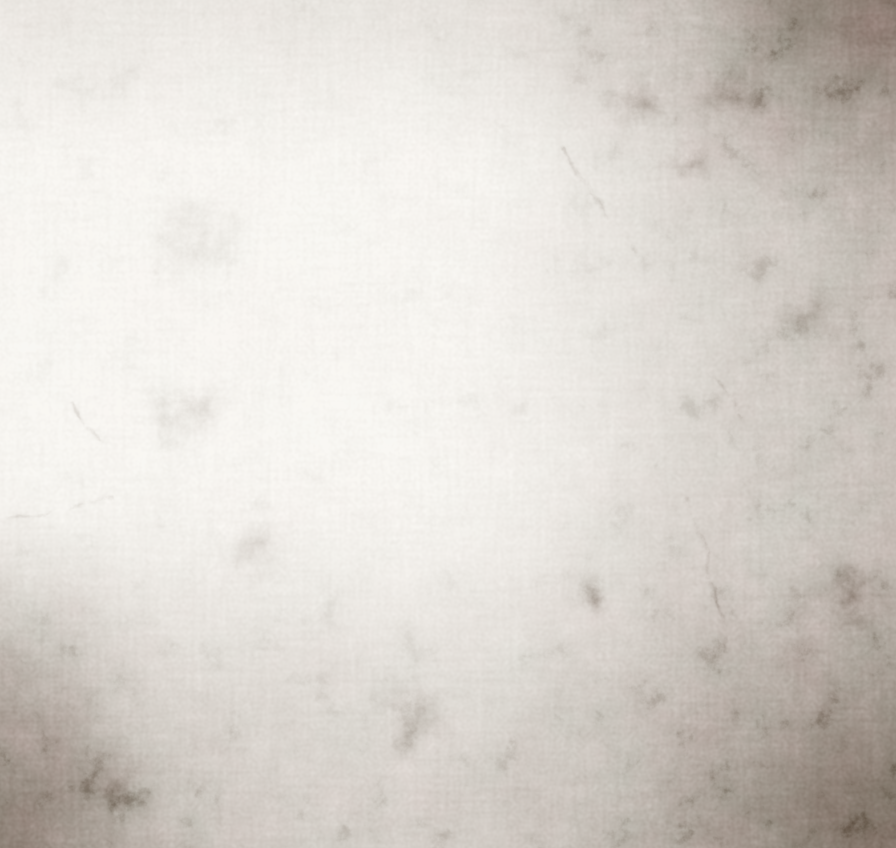
Write a Shadertoy shader that draws this texture.

```glsl
// Aged pale plaster: a bright centre-left field that dirties toward the right,
// the bottom and the corners. Smooth falloffs set the light; gradient noise adds
// mottling, blots, cloth-like fibres and grain; a few hairline scratches cross it.

const float BASE_TONE = 0.968;      // tone of the clean area
const float RIGHT_DIRT = 0.19;
const float BOTTOM_DIRT = 0.15;
const float TOP_DIRT = 0.08;
const float LEFT_DIRT = 0.11;
const float CORNER_RADIUS = 0.20;
const vec4 CORNER_DIRT = vec4(0.15, 0.13, 0.0, 0.18); // BL, BR, TL, TR
const float MOTTLE = 0.13;
const float FIBRE = 0.022;
const float GRAIN = 0.035;
const float TINT = 0.022;           // pink to green drift
const float SCRATCH_WIDTH = 0.0025;

// Blots: centre x, centre y, radius, strength
const vec4 BLOTS[11] = vec4[11](
    vec4(0.21, 0.52, 0.030, 0.09), vec4(0.46, 0.16, 0.030, 0.15),
    vec4(0.13, 0.07, 0.022, 0.16), vec4(0.28, 0.35, 0.030, 0.07),
    vec4(0.22, 0.72, 0.035, 0.06), vec4(0.71, 0.88, 0.022, 0.13),
    vec4(0.81, 0.89, 0.030, 0.13), vec4(0.66, 0.29, 0.014, 0.16),
    vec4(0.90, 0.63, 0.028, 0.11), vec4(0.95, 0.30, 0.032, 0.13),
    vec4(0.775, 0.81, 0.016, 0.12));

// Scratches: start xy, end xy
const vec4 SCRATCHES[5] = vec4[5](
    vec4(0.625, 0.82, 0.71, 0.705), vec4(0.79, 0.56, 0.83, 0.51),
    vec4(0.77, 0.41, 0.81, 0.23), vec4(0.08, 0.525, 0.11, 0.48),
    vec4(0.0, 0.385, 0.13, 0.415));

vec2 hashGradient(vec2 cell) {
    vec3 q = fract(vec3(cell.xyx) * vec3(0.1031, 0.1030, 0.0973));
    q += dot(q, q.yzx + 33.33);
    return 2.0 * fract((q.xx + q.yz) * q.zy) - 1.0;
}

// Gradient noise, roughly -0.7 to 0.7
float gradientNoise(vec2 p) {
    vec2 i = floor(p), f = fract(p);
    vec2 u = f * f * f * (f * (f * 6.0 - 15.0) + 10.0);
    float a = dot(hashGradient(i), f);
    float b = dot(hashGradient(i + vec2(1, 0)), f - vec2(1, 0));
    float c = dot(hashGradient(i + vec2(0, 1)), f - vec2(0, 1));
    float d = dot(hashGradient(i + vec2(1, 1)), f - vec2(1, 1));
    return mix(mix(a, b, u.x), mix(c, d, u.x), u.y);
}

float fbm(vec2 p) {
    float sum = 0.0, amplitude = 0.5;
    for (int i = 0; i < 5; i++) {
        sum += amplitude * gradientNoise(p);
        p = mat2(1.6, 1.2, -1.2, 1.6) * p + 17.3;
        amplitude *= 0.6;
    }
    return sum;
}

float segmentDistance(vec2 p, vec2 a, vec2 b) {
    vec2 ab = b - a;
    return length(p - a - ab * clamp(dot(p - a, ab) / dot(ab, ab), 0.0, 1.0));
}

// Broad darkening of the sides and corners
float edgeDirt(vec2 uv) {
    float dirt = RIGHT_DIRT * smoothstep(0.45, 1.05, uv.x);
    dirt += BOTTOM_DIRT * (1.0 - smoothstep(-0.05, 0.48, uv.y));
    dirt += TOP_DIRT * smoothstep(0.78, 1.03, uv.y) * mix(0.6, 1.0, uv.x);
    dirt += LEFT_DIRT * (1.0 - smoothstep(0.0, 0.2, uv.x)) * (1.0 - smoothstep(0.2, 0.42, uv.y));
    for (int i = 0; i < 4; i++) {
        vec2 d = (uv - vec2(i % 2, i / 2)) / CORNER_RADIUS;
        dirt += CORNER_DIRT[i] * exp(-dot(d, d));
    }
    return dirt;
}

float blotDirt(vec2 uv, vec2 warp, float patches) {
    float dirt = 0.0;
    for (int i = 0; i < 11; i++) {
        vec2 d = (uv + warp - BLOTS[i].xy) / BLOTS[i].z;
        dirt += BLOTS[i].w * exp(-dot(d, d));
    }
    return dirt * clamp(0.75 + 2.0 * patches, 0.2, 1.4);
}

float scratchDirt(vec2 uv, vec2 warp, float patches) {
    float dirt = 0.0;
    for (int i = 0; i < 5; i++) {
        float d = segmentDistance(uv + 0.4 * warp, SCRATCHES[i].xy, SCRATCHES[i].zw);
        dirt += 0.08 * exp(-d * d / (SCRATCH_WIDTH * SCRATCH_WIDTH));
    }
    return dirt * smoothstep(-0.2, 0.25, patches);
}

void mainImage(out vec4 fragColor, in vec2 fragCoord) {
    vec2 uv = fragCoord / iResolution.xy;
    vec2 p = uv * vec2(iResolution.x / iResolution.y, 1.0);
    float coarse = fbm(p * 7.0 + 3.0);
    float patches = fbm(p * 24.0 + 41.0);
    vec2 warp = 0.05 * vec2(fbm(p * 16.0 + 71.0), fbm(p * 16.0 + 93.0));

    // Dirt, with mottling that grows where the surface is already soiled
    float dirt = edgeDirt(uv + 0.6 * warp);
    float soil = 0.25 + smoothstep(0.0, 0.3, dirt);
    float specks = smoothstep(0.12, 0.42, patches + 0.3 * coarse);
    dirt += soil * (MOTTLE * (0.6 * coarse + 0.5 * patches) + 0.08 * specks);
    dirt += blotDirt(uv, warp, patches) + scratchDirt(uv, warp, patches);

    // Crossed fibres and fine grain
    float fibres = gradientNoise(p * vec2(160.0, 14.0)) + gradientNoise(p * vec2(14.0, 160.0));
    float grain = gradientNoise(p * 210.0) + 0.5 * gradientNoise(p * 110.0 + 9.0);
    float tone = BASE_TONE - dirt + (0.4 + 0.6 * soil) * (FIBRE * fibres + GRAIN * grain);
    tone = clamp(tone, 0.25, 0.975);

    // Warm grey ramp with a faint drift in hue
    float shade = 1.0 - tone;
    vec3 color = vec3(tone, tone - 0.005 - 0.1 * shade, tone - 0.02 - 0.16 * shade);
    float drift = fbm(p * 9.0 + 120.0) + 0.5 * patches;
    color += TINT * soil * drift * vec3(-1.0, 0.8, 0.2);
    fragColor = vec4(clamp(color, 0.0, 1.0), 1.0);
}
```
